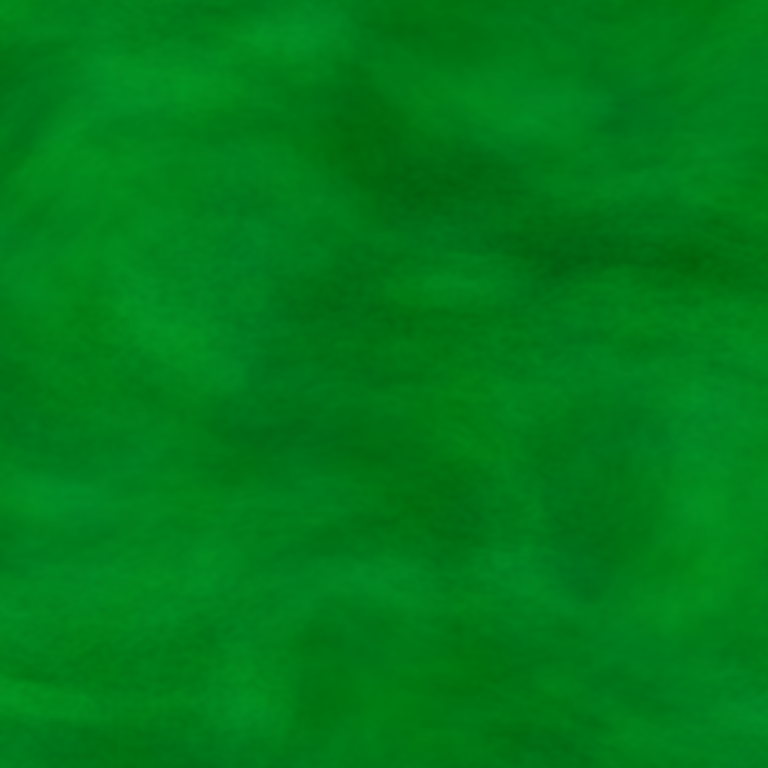
This texture is drawn by a WebGL 1 fragment shader. Its source:

```glsl
precision highp float;
// Soft cloudy green surface with faint sideways streaks and fine grain.

uniform vec2 u_resolution;

vec2 gradientAt(vec2 cell) {
  vec3 p = fract(cell.xyx * vec3(0.1031, 0.1030, 0.0973));
  p += dot(p, p.yzx + 33.33);
  float angle = 6.2832 * fract((p.x + p.y) * p.z);
  return vec2(cos(angle), sin(angle));
}

// Gradient noise, roughly -0.7 to 0.7
float noise(vec2 p) {
  vec2 cell = floor(p);
  vec2 f = p - cell;
  vec2 w = f * f * f * (f * (f * 6.0 - 15.0) + 10.0);
  float a = dot(gradientAt(cell), f);
  float b = dot(gradientAt(cell + vec2(1.0, 0.0)), f - vec2(1.0, 0.0));
  float c = dot(gradientAt(cell + vec2(0.0, 1.0)), f - vec2(0.0, 1.0));
  float d = dot(gradientAt(cell + 1.0), f - 1.0);
  return mix(mix(a, b, w.x), mix(c, d, w.x), w.y);
}

// Each octave is turned a little so streaks do not line up
float clouds(vec2 p) {
  float sum = 0.0;
  float amplitude = 1.0;
  for (int i = 0; i < 5; i++) {
    sum += amplitude * noise(p);
    p = mat2(0.98, 0.2, -0.2, 0.98) * p * 2.1 + vec2(17.3, 9.1);
    amplitude *= 0.6;
  }
  return sum;
}

void main() {
  vec2 uv = gl_FragCoord.xy / min(u_resolution.x, u_resolution.y);

  // Bend the sheet, then stretch it sideways
  vec2 bend = vec2(noise(uv * 3.0 + 4.7), noise(uv * 2.6 + 21.4));
  vec2 p = uv + 0.13 * bend;
  float tone = clouds(p * vec2(2.3, 4.2) + vec2(3.1, 40.6));

  // Fine grain that comes and goes in patches
  float patchiness = smoothstep(-0.35, 0.4, noise(uv * 4.0 + 61.0));
  float grain = noise(uv * vec2(78.0, 98.0)) + 0.6 * noise(uv * vec2(34.0, 52.0) + 8.0);

  // Few pale glows, more of them on the left
  float glowField = noise(p * vec2(4.0, 6.0) + vec2(52.0, 13.0));
  float glow = smoothstep(0.12, 0.55, glowField - 0.2 * (uv.x - 0.4));

  float shade = 0.118 * tone + grain * mix(0.01, 0.028, patchiness) + 0.07 * glow;
  float hueDrift = noise(uv * vec2(4.5, 5.5) + 83.0) + 0.5 * noise(uv * vec2(14.0, 18.0) + 31.0);

  vec3 color = vec3(0.0, 0.474, 0.095) + shade * vec3(0.08, 1.0, 0.4);
  color.b += 0.045 * hueDrift;
  gl_FragColor = vec4(clamp(color, 0.0, 1.0), 1.0);
}
```
